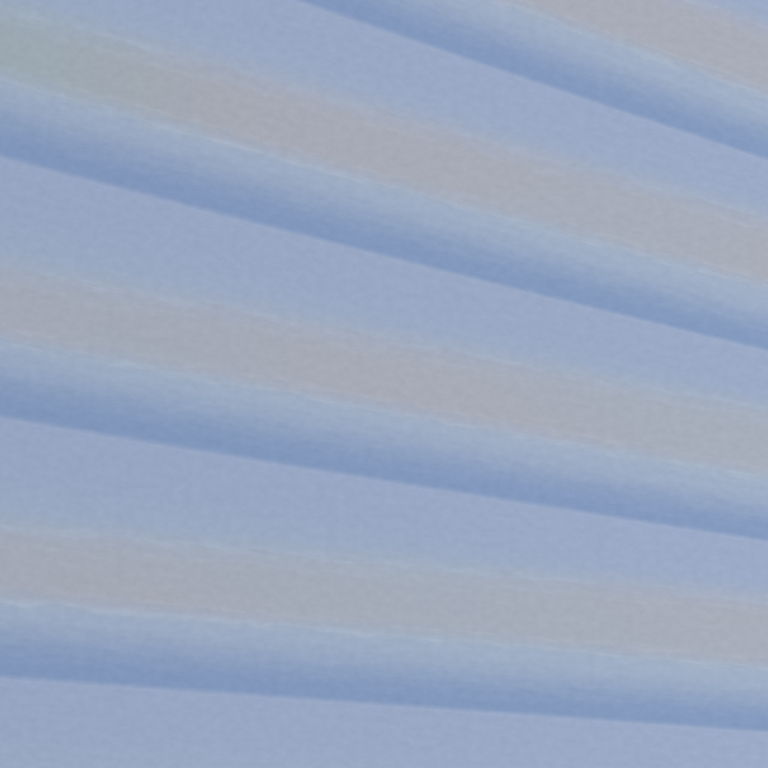
Give the GLSL for this texture, as a WebGL 1 fragment shader.

```glsl
precision highp float;

uniform vec2 u_resolution;

#define PLAIN_BLUE vec3(0.600, 0.660, 0.770)
#define SHADOW_BLUE vec3(0.510, 0.597, 0.742)
#define PALE_BLUE vec3(0.620, 0.680, 0.770)
#define WARM_GREY vec3(0.648, 0.670, 0.720)
#define EDGE_SOFTNESS 0.034
#define STREAK_GAIN 0.026
#define GRAIN_GAIN 0.024
#define TINT_GAIN 0.030

vec2 hashGradient(vec2 cell) {
    float angle = 6.2832 * fract(sin(dot(cell, vec2(127.1, 311.7))) * 43758.55);
    return vec2(cos(angle), sin(angle));
}

float gradientNoise(vec2 p) {
    vec2 cell = floor(p);
    vec2 f = p - cell;
    vec2 w = f * f * f * (f * (f * 6.0 - 15.0) + 10.0);
    float a = dot(hashGradient(cell), f);
    float b = dot(hashGradient(cell + vec2(1.0, 0.0)), f - vec2(1.0, 0.0));
    float c = dot(hashGradient(cell + vec2(0.0, 1.0)), f - vec2(0.0, 1.0));
    float d = dot(hashGradient(cell + vec2(1.0, 1.0)), f - vec2(1.0, 1.0));
    return mix(mix(a, b, w.x), mix(c, d, w.x), w.y);
}

float fractalNoise(vec2 p) {
    float sum = 0.0;
    float gain = 0.6;
    for (int i = 0; i < 3; i++) {
        sum += gain * gradientNoise(p);
        p = p * 2.03 + 17.3;
        gain *= 0.6;
    }
    return sum;
}

// Folds fan out to the left; each whole number is one crease.
float foldCoordinate(vec2 uv) {
    float base = mix(0.1135, 0.0435, uv.x);
    float spacing = mix(0.339, 0.2483, uv.x);
    float sag = 0.012 * uv.x * (1.0 - uv.x) * smoothstep(0.1, 0.5, uv.y);
    return (uv.y - base + sag) / spacing;
}

float streak(float f, float center, float width) {
    float d = (f - center) / width;
    return exp(-d * d);
}

void main() {
    vec2 uv = gl_FragCoord.xy / u_resolution;
    float fold = foldCoordinate(uv);
    float f = fract(fold);

    // Fibres run along the folds; fuzz breaks up the soft transitions.
    float fibre = fractalNoise(vec2(uv.x * 16.0, fold * 30.0));
    float fuzz = fractalNoise(vec2(uv.x * 45.0, fold * 24.0) + 31.0);
    float g = f + 0.024 * fibre + 0.022 * fuzz;

    // Warm band boundaries drift upward to the right.
    float warmLow = mix(0.315, 0.350, uv.x);
    float warmHigh = mix(0.555, 0.675, uv.x);
    float warm = smoothstep(warmLow - 0.05, warmLow + 0.07, g)
               * (1.0 - smoothstep(warmHigh - 0.08, warmHigh + 0.14, g));

    // Shade from the crease up through the pale strip to the plain cloth.
    vec3 color = mix(SHADOW_BLUE, PALE_BLUE, smoothstep(0.05, 0.30, g));
    color = mix(color, PLAIN_BLUE, smoothstep(0.50, 0.85, g));

    // Broad hue drift, strongest in the warm bands.
    float drift = gradientNoise(vec2(uv.x * 2.0 + 4.0, fold * 0.9 + 2.0));
    float cornerGreen = smoothstep(0.45, 0.0, uv.x) * smoothstep(0.6, 0.9, uv.y);
    vec3 warmTint = WARM_GREY + TINT_GAIN * drift * vec3(0.5, -0.2, -0.6);
    warmTint += cornerGreen * vec3(-0.030, 0.0, -0.010);
    color = mix(color, warmTint, warm);
    color += 0.008 * drift * vec3(0.5, -0.1, 0.3);

    // Thin broken pale streaks border the warm band.
    float lines = streak(g, warmLow - 0.005, 0.016)
                + 0.6 * streak(g, warmLow + 0.045, 0.012)
                + 0.8 * streak(g, warmHigh + 0.035, 0.018)
                + 0.4 * streak(g, warmHigh - 0.025, 0.012);
    color += STREAK_GAIN * lines * clamp(0.5 + 1.4 * fibre, 0.0, 1.0);

    // The crease closes quickly against the cloth below.
    float crease = smoothstep(0.0, EDGE_SOFTNESS, f);
    color = mix(PLAIN_BLUE + 0.006, color, crease);

    // Fine mottling and a slight brightening to the right.
    float grain = fractalNoise(uv * vec2(80.0, 105.0));
    color += GRAIN_GAIN * (grain + 0.4 * fibre);
    color += 0.022 * (uv.x - 0.5);

    gl_FragColor = vec4(color, 1.0);
}
```
